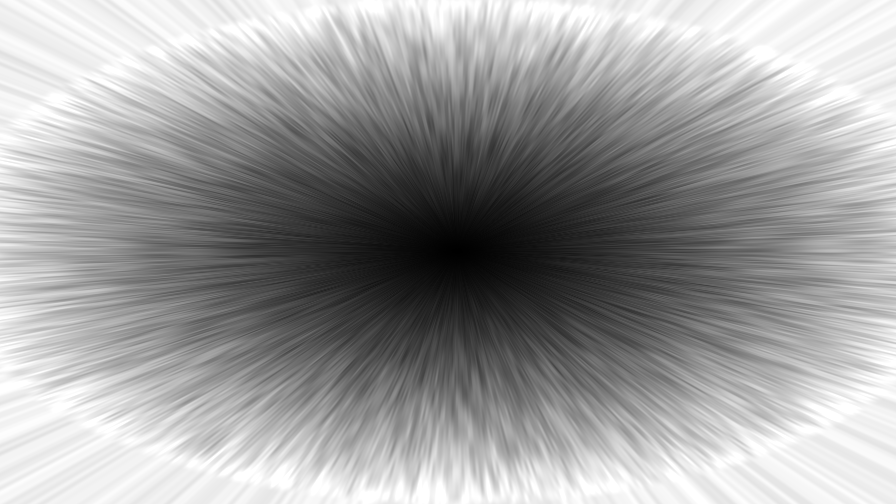
A Shadertoy shader for this background:

```glsl
const float TAU = 6.2831853;
const vec2 CENTER = vec2(0.51, 0.502);
const vec2 RADII = vec2(0.58, 0.505);

float hash(vec2 cell) {
    vec3 p = fract(cell.xyx * vec3(0.1031, 0.1030, 0.0973));
    p += dot(p, p.yzx + 33.33);
    return fract((p.x + p.y) * p.z);
}

// Value noise that wraps around the circle; turn runs from 0 to 1.
float polarNoise(float turn, float depth, float spokes, float seed) {
    vec2 p = vec2(turn * spokes, depth);
    vec2 cell = floor(p);
    vec2 f = fract(p);
    f = f * f * (3.0 - 2.0 * f);
    float left = mod(cell.x, spokes);
    float right = mod(cell.x + 1.0, spokes);
    float row = cell.y + seed;
    float near = mix(hash(vec2(left, row)), hash(vec2(right, row)), f.x);
    float far = mix(hash(vec2(left, row + 1.0)), hash(vec2(right, row + 1.0)), f.x);
    return mix(near, far, f.y);
}

// Layered short fibres, centred on zero.
float fibres(float turn, float radius) {
    float broad = polarNoise(turn, radius * 9.0, 200.0, 11.0);
    float medium = polarNoise(turn, radius * 10.0, 480.0, 37.0);
    float fine = polarNoise(turn, radius * 14.0, 960.0, 71.0);
    return broad * 0.2 + medium * 0.4 + fine * 0.4 - 0.5;
}

// Long pale rays, constant along the radius.
float rays(float turn) {
    float broad = polarNoise(turn, 0.0, 190.0, 113.0);
    float fine = polarNoise(turn, 0.0, 640.0, 151.0);
    return 0.87 + 0.07 * broad + 0.08 * fine;
}

float irisTone(float turn, float radius) {
    float strand = fibres(turn, radius);
    float base = pow(radius, 1.38);
    float contrast = mix(0.85, 0.5, smoothstep(0.3, 0.9, radius));
    float rim = 0.02 * smoothstep(0.85, 1.0, radius);
    return base * (1.0 + contrast * strand) + rim;
}

void mainImage(out vec4 fragColor, in vec2 fragCoord) {
    // Elliptical polar coordinates
    vec2 p = (fragCoord / iResolution.xy - CENTER) / RADII;
    float radius = length(p);
    float turn = atan(p.y, p.x + 1e-6) / TAU + 0.5;

    // Dark iris over the pale outer rays
    float outside = smoothstep(0.96, 1.01, radius);
    float tone = mix(irisTone(turn, radius), rays(turn), outside);
    fragColor = vec4(vec3(clamp(tone, 0.0, 1.0)), 1.0);
}
```
